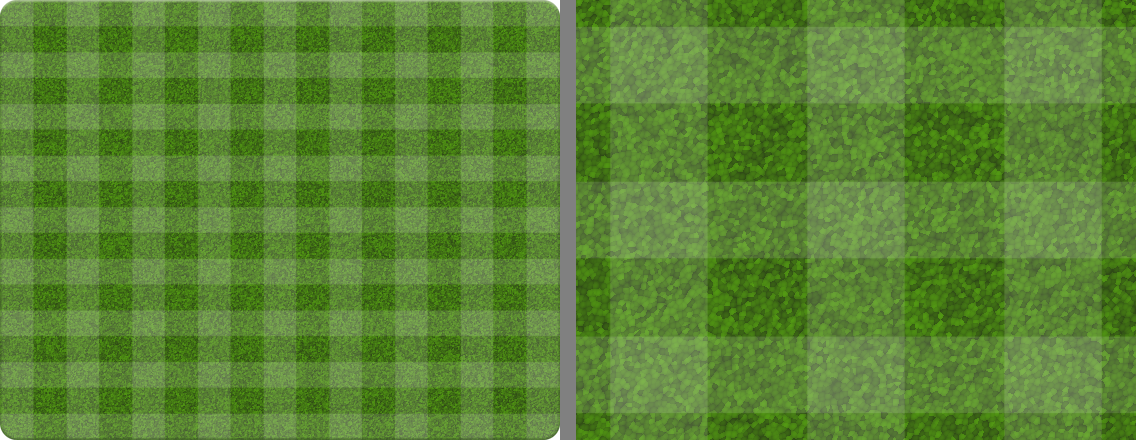
Left: the whole. Right: its middle third, enlarged.
Give the GLSL for this pattern, as a WebGL 2 fragment shader.

```glsl
#version 300 es
precision highp float;

#define REPEATS 8.525         // light and dark band pairs across and down
#define LIGHT_HALF 0.247      // half width of a light band, in repeats
#define VEIL 0.13             // white added by each light band
#define BLADES 330.0          // grass grains across the width
#define TUFTS 110.0           // coarser clumps across the width
#define CORNER 0.030          // corner radius, in widths
#define RIM 0.006             // width of the bevelled rim, in widths
#define SHADOW_GREEN vec3(0.205, 0.335, 0.085)
#define BLADE_GREEN vec3(0.305, 0.560, 0.075)
#define RIM_LIGHT vec3(0.72, 0.79, 0.64)
#define RIM_DARK vec3(0.16, 0.27, 0.08)

uniform vec2 u_resolution;
out vec4 fragColor;

vec3 hash3(vec2 cell) {
    vec3 q = fract(cell.xyx * vec3(0.1031, 0.1030, 0.0973));
    q += dot(q, q.yxz + 33.33);
    return fract((q.xxy + q.yzz) * q.zyx);
}

// Cellular noise: tone of the nearest grain, darkened towards its edge
float grains(vec2 p) {
    vec2 cell = floor(p);
    float nearest = 9.0;
    float tone = 0.5;
    for (int y = -1; y <= 1; y++) {
        for (int x = -1; x <= 1; x++) {
            vec2 id = cell + vec2(x, y);
            vec3 h = hash3(id);
            vec2 offset = id + h.xy - p;
            float d = dot(offset, offset);
            if (d < nearest) {
                nearest = d;
                tone = h.z;
            }
        }
    }
    return tone + 0.18 - 0.8 * min(nearest, 0.6);
}

// Coverage of the light bands along one axis
float lightBand(float x, float pixel) {
    float fromCentre = abs(fract((x - 0.5) * REPEATS + 0.5) - 0.5);
    float soft = pixel * REPEATS * 0.75;
    return 1.0 - smoothstep(LIGHT_HALF - soft, LIGHT_HALF + soft, fromCentre);
}

float roundedBox(vec2 p, vec2 halfSize, float radius) {
    vec2 q = abs(p) - halfSize + radius;
    return length(max(q, 0.0)) + min(max(q.x, q.y), 0.0) - radius;
}

void main() {
    vec2 uv = gl_FragCoord.xy / u_resolution;
    vec2 p = gl_FragCoord.xy / u_resolution.x;
    vec2 halfSize = 0.5 * u_resolution / u_resolution.x;
    float pixel = 1.0 / u_resolution.x;

    // Grass: fine blades, clumps and broad, faint patches
    float fine = grains(mat2(0.9, 0.35, -0.5, 0.8) * p * BLADES + 400.0);
    float clumps = grains(p * TUFTS + 37.0);
    float patches = sin(p.x * 23.0 + 2.0 * sin(p.y * 17.0))
                  * sin(p.y * 29.0 + 1.7 * sin(p.x * 13.0));
    float growth = 0.5 + 0.95 * (fine - 0.5) + 0.14 * (clumps - 0.5) + 0.03 * patches;
    vec3 color = mix(SHADOW_GREEN, BLADE_GREEN, clamp(growth, -0.2, 1.2));

    // Crossing bands of translucent white
    color = mix(color, vec3(1.0), VEIL * lightBand(uv.x, 1.0 / u_resolution.x));
    color = mix(color, vec3(1.0), VEIL * lightBand(uv.y, 1.0 / u_resolution.y));

    // Rounded sheet with a rim lit from above
    vec2 centred = p - halfSize;
    float edge = roundedBox(centred, halfSize, CORNER);
    float rim = smoothstep(-RIM, 0.0, edge);
    vec2 outward = centred - clamp(centred, CORNER - halfSize, halfSize - CORNER);
    float facing = outward.y / max(length(outward), 0.0001);
    color = mix(color, RIM_LIGHT, 0.75 * rim * smoothstep(0.2, 0.9, facing));
    color = mix(color, RIM_DARK, 0.55 * rim * (1.0 - smoothstep(-0.6, 0.5, facing)));

    float outside = smoothstep(-0.75 * pixel, 0.75 * pixel, edge);
    fragColor = vec4(mix(color, vec3(1.0), outside), 1.0);
}
```
